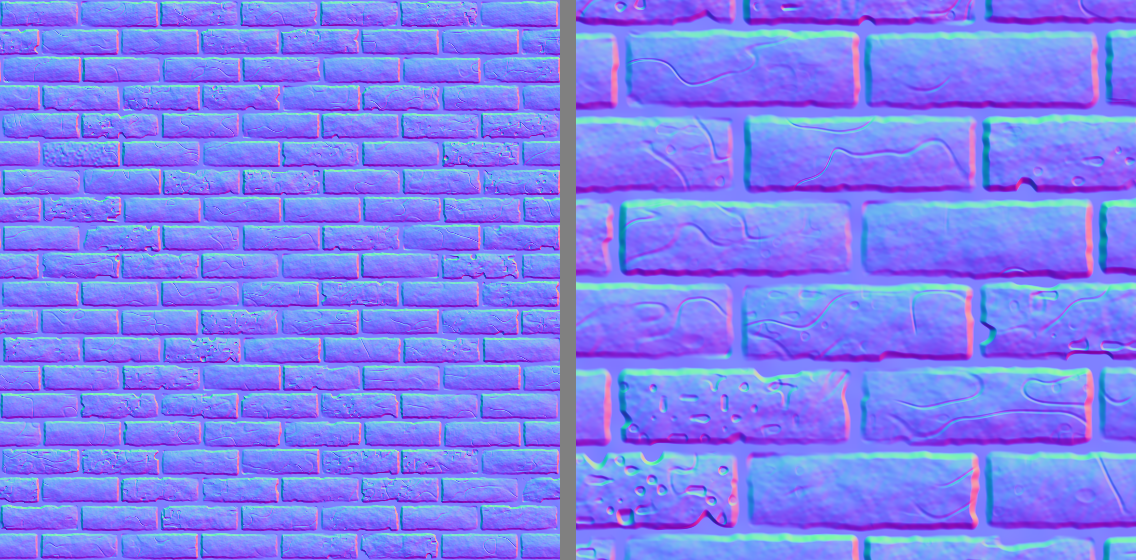
Left, the full canvas; right, a detail of the centre.
Reproduce this texture map procedurally as a Shadertoy shader.

```glsl
// Tangent-space normal map of a worn brick wall in running bond.

const vec2  GRID         = vec2(7.0, 20.0);  // bricks across, courses down
const float MORTAR       = 0.0086;  // joint width
const float CORNER       = 0.0025;  // corner radius
const float BEVEL        = 0.0021;  // half width of the brick edge
const float EDGE_HEIGHT  = 0.0044;
const float DOME_HEIGHT  = 0.0042;  // soft rounding of the faces
const float TILT         = 0.13;    // random lean of each brick
const float COURSE_SHIFT = 0.007;   // sideways drift of each course
const float SIZE_JITTER  = 0.0012;
const float GRAIN        = 0.0026;
const float CREASE_DEPTH = 0.0008;
const float PIT_DEPTH    = 0.0022;
const float CHIP_SIZE    = 0.009;
const float ROUGH_SHARE  = 0.03;    // share of very coarse bricks
const float STEP         = 0.0007;  // slope sampling distance

float hash(vec2 p) {
    return fract(sin(dot(p, vec2(127.1, 311.7))) * 43758.5453);
}

float noise(vec2 p) {
    vec2 i = floor(p), f = fract(p);
    f = f * f * (3.0 - 2.0 * f);
    return mix(mix(hash(i), hash(i + vec2(1, 0)), f.x),
               mix(hash(i + vec2(0, 1)), hash(i + vec2(1, 1)), f.x), f.y);
}

// Octaves of equal slope
float grain(vec2 p) {
    float sum = 0.0, amplitude = 1.0;
    for (int i = 0; i < 4; i++) {
        sum += amplitude * (noise(p) - 0.5);
        p = mat2(1.6, 1.2, -1.2, 1.6) * p + 7.3;
        amplitude *= 0.5;
    }
    return sum;
}

float roundedBox(vec2 p, vec2 halfSize, float radius) {
    vec2 q = abs(p) - halfSize + radius;
    return length(max(q, 0.0)) + min(max(q.x, q.y), 0.0) - radius;
}

// Thin winding scratches, present only in patches
float creases(vec2 p) {
    vec2 q = p * vec2(20.0, 46.0);
    q += 1.6 * vec2(noise(p * 38.0), noise(p * 38.0 + 19.0));
    float line = 1.0 - smoothstep(0.0, 0.07, abs(noise(q) - 0.5));
    return line * smoothstep(0.4, 0.6, noise(p * 27.0 + 41.0));
}

float wallHeight(vec2 uv) {
    // Cell of the brick, with alternate courses moved by half a brick
    float course = floor(uv.y * GRID.y);
    float shift = 0.5 * mod(course + 1.0, 2.0) / GRID.x
                + COURSE_SHIFT * (hash(vec2(course, 3.7)) - 0.35);
    vec2 cell = (uv - vec2(shift, 0.0)) * GRID;
    vec2 id = vec2(mod(floor(cell.x), GRID.x), course);
    vec2 local = (fract(cell) - 0.5) / GRID;
    vec2 seeded = local + id * vec2(1.37, 2.11) + 3.0;

    vec2 random = vec2(hash(id + 11.3), hash(id + 27.9)) - 0.5;
    float wear = hash(id + 53.1);
    wear *= wear;
    float coarse = step(1.0 - ROUGH_SHARE, hash(id + 71.7));

    // Outline: wobble, fine crumbling and broken edges
    vec2 halfSize = 0.5 / GRID - 0.5 * MORTAR;
    float d = roundedBox(local - SIZE_JITTER * random,
                         halfSize + 0.5 * SIZE_JITTER * random.yx, CORNER);
    d += 0.0020 * (noise(seeded * 55.0) - 0.5);
    d += 0.0013 * (noise(seeded * 210.0) - 0.5);
    d += CHIP_SIZE * wear * smoothstep(0.66, 0.92, noise(seeded * 62.0 + 5.0));
    float face = 1.0 - smoothstep(-BEVEL, BEVEL, d);

    // Face: rounding, lean and surface marks
    vec2 q = min(abs(local / halfSize), 1.0);
    float relief = -DOME_HEIGHT * (q.y * q.y + 0.5 * pow(q.x, 4.0));
    relief += TILT * dot(random, clamp(local, -halfSize, halfSize));
    relief += GRAIN * (0.8 + 0.7 * wear) * grain(seeded * vec2(42.0, 54.0));
    relief += GRAIN * coarse * 0.7 * noise(seeded * 230.0);
    relief -= CREASE_DEPTH * creases(seeded);
    float patches = smoothstep(0.45, 0.7, noise(seeded * 31.0 + 13.0));
    relief -= PIT_DEPTH * wear * patches
            * smoothstep(0.62, 0.8, noise(seeded * 165.0));

    float mortar = -DOME_HEIGHT + 0.0008 * noise(uv * 70.0);
    return mix(mortar, EDGE_HEIGHT + relief, face);
}

void mainImage(out vec4 fragColor, in vec2 fragCoord) {
    vec2 uv = fragCoord / iResolution.xy;
    vec2 e = vec2(STEP, 0.0);
    vec2 slope = vec2(wallHeight(uv + e.xy) - wallHeight(uv - e.xy),
                      wallHeight(uv + e.yx) - wallHeight(uv - e.yx)) / (2.0 * STEP);

    // Pack the surface normal into colour
    vec3 normal = normalize(vec3(-slope, 1.0));
    fragColor = vec4(0.5 + 0.5 * normal, 1.0);
}
```
